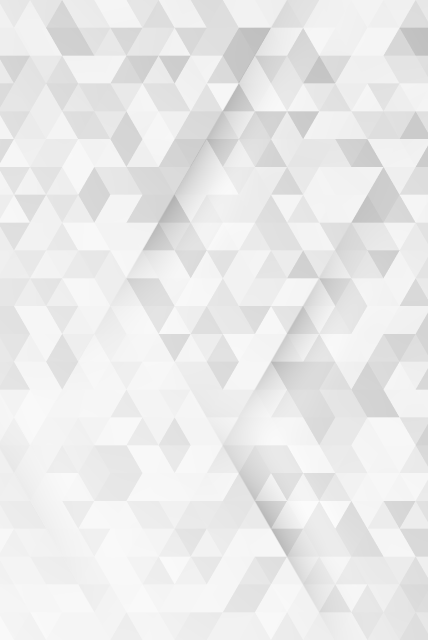
Reproduce this background procedurally as a Shadertoy shader.

```glsl
// Pale grey mosaic of equilateral triangles, 23 rows high, some joined into rhombi.
// Three skewed lattice coordinates name each triangle and a hash picks its grey.
// Soft one-sided shadows along lattice lines suggest overlapping paper sheets.

const float ROWS = 23.0;

float hash(vec3 id) {
    vec3 q = fract(id * vec3(0.1031, 0.1130, 0.0973));
    q += dot(q, q.yzx + 33.33);
    return fract((q.x + q.y) * q.z);
}

// Identifier shared by all the triangles of one tile
vec3 tileId(vec2 p) {
    float s = p.x / 1.1547 + 0.065;
    float lift = (p.y - 1.0) * 0.5;
    vec3 cell = floor(vec3(s + lift, s - lift, p.y)) + 40.0;

    // A triangle may join a neighbour across any of its three sides
    vec3 leanLeft = vec3(cell.x, 151.0, cell.z);
    vec3 leanRight = vec3(273.0, cell.y, cell.z);
    vec3 upright = vec3(cell.x, cell.y, 397.0);
    if (hash(leanLeft) < 0.20) return leanLeft;
    if (hash(leanRight) < 0.20) return leanRight;
    if (hash(upright) < 0.16) return upright;
    return cell;
}

// Tile grey: contrast grows from the lower left to the upper right
float mosaic(vec2 p, vec2 uv) {
    vec3 id = tileId(p);
    float h = hash(id + 7.0);
    float angle = 6.2832 * hash(id + 19.0);
    float contrast = 0.15 + 0.40 * uv.x + 0.65 * uv.y;
    float sheen = sin(dot(p, vec2(cos(angle), sin(angle))) + 9.0 * h);
    return 0.985 - contrast * (0.03 + 0.19 * h * h - 0.010 * sheen);
}

// Shadow falling to the right of a line through c, fading along its length
float sheetShadow(vec2 p, vec2 c, vec2 dir, float halfLength, float aa) {
    vec2 q = p - c;
    float d = dot(q, vec2(dir.y, -dir.x));
    float t = dot(q, dir) / halfLength;
    float dark = smoothstep(-aa, aa, d) * exp(-1.5 * max(d, 0.0));
    float glow = 0.22 * exp(-2.0 * (d - 1.5) * (d - 1.5));
    return (dark - glow) * exp(-t * t);
}

void mainImage(out vec4 fragColor, in vec2 fragCoord) {
    float pixel = ROWS / iResolution.y;
    vec2 p = fragCoord * pixel;
    vec2 uv = fragCoord / iResolution.xy;

    // Average 3 x 3 samples to smooth the tile edges
    float grey = 0.0;
    for (int i = 0; i < 9; i++) {
        vec2 offset = (vec2(i % 3, i / 3) - 1.0) / 3.0;
        grey += mosaic(p + offset * pixel, uv) / 9.0;
    }

    // Sheet edges: two rising to the right, two falling to the right
    vec2 rising = vec2(0.5, 0.866);
    vec2 falling = vec2(-0.5, 0.866);
    grey -= 0.16 * sheetShadow(p, vec2(6.84, 17.0), rising, 4.8, pixel);
    grey -= 0.15 * sheetShadow(p, vec2(10.29, 10.97), rising, 3.6, pixel);
    grey -= 0.15 * sheetShadow(p, vec2(9.73, 4.0), falling, 3.6, pixel);
    grey -= 0.04 * sheetShadow(p, vec2(1.08, 5.0), falling, 3.5, pixel);

    fragColor = vec4(vec3(clamp(grey, 0.0, 0.985)), 1.0);
}
```
